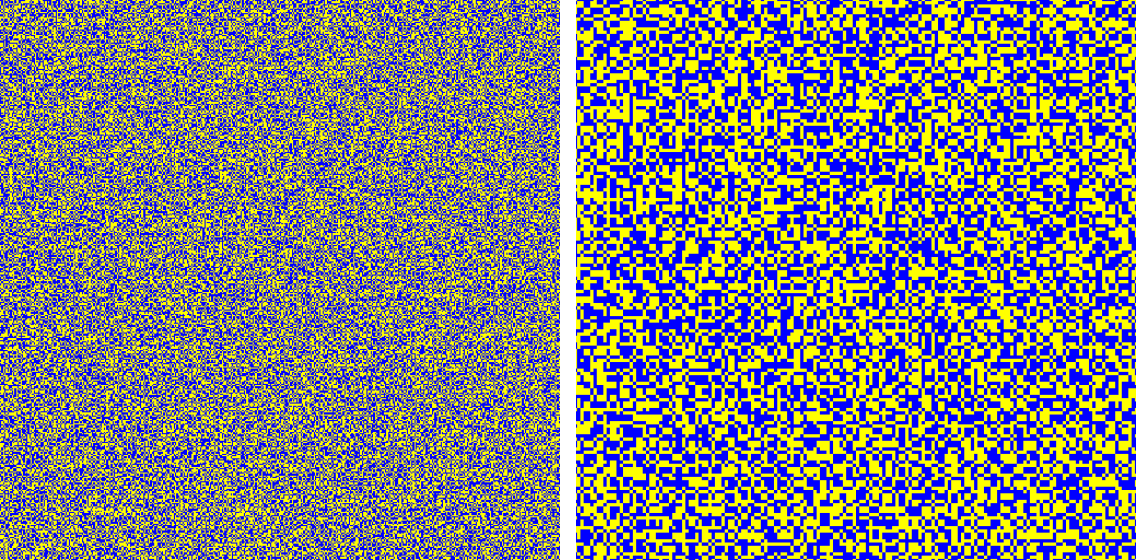
Left, the full canvas; right, a detail of the centre.
Write a Shadertoy shader that draws this texture.

```glsl
// Fine blue and yellow binary grain with short, maze-like worms and checker patches.

const float UNITS_PER_HEIGHT = 512.0;  // fine lattice that carries the grain edges
const float REPULSION = 0.18;          // how strongly side neighbours oppose each other
const int MAX_TAPS = 4;                // lattice units one pixel may overlap per axis
const vec3 BLUE = vec3(0.0, 0.0, 1.0);
const vec3 YELLOW = vec3(1.0, 1.0, 0.0);

// Integer hash of a cell, from -0.5 to 0.5.
float hashCell(ivec2 cell, uint seed) {
    uvec2 q = uvec2(cell + 4096);
    uint h = q.x * 1597334677u ^ q.y * 3812015801u ^ seed;
    h = (h ^ (h >> 16)) * 2146121005u;
    h = (h ^ (h >> 15)) * 2221713035u;
    h ^= h >> 16;
    return float(h >> 8) / 16777216.0 - 0.5;
}

// White noise minus a share of its four side neighbours.
float repelledNoise(ivec2 cell, float repulsion, uint seed) {
    float sides = hashCell(cell + ivec2(1, 0), seed) + hashCell(cell - ivec2(1, 0), seed)
                + hashCell(cell + ivec2(0, 1), seed) + hashCell(cell - ivec2(0, 1), seed);
    return hashCell(cell, seed) - repulsion * sides;
}

// Every four lattice units hold three cells, so grains are one or two units wide.
ivec2 cellOfUnit(ivec2 unit) {
    return (3 * max(unit, ivec2(0)) + 1) / 4;
}

// One for a yellow unit, zero for a blue one.
float grain(ivec2 unit, uint seed) {
    return step(0.0, repelledNoise(cellOfUnit(unit), REPULSION, seed));
}

// Mean grain inside a square pixel, weighted by its overlap with each unit.
float coveredGrain(vec2 center, float width, uint seed) {
    vec2 low = center - 0.5 * width;
    vec2 high = center + 0.5 * width;
    vec2 firstUnit = floor(low);
    float sum = 0.0;
    float total = 0.0;
    for (int y = 0; y < MAX_TAPS; y++) {
        for (int x = 0; x < MAX_TAPS; x++) {
            vec2 unit = firstUnit + vec2(x, y);
            vec2 overlap = max(min(high, unit + 1.0) - max(low, unit), 0.0);
            float weight = overlap.x * overlap.y;
            if (weight <= 0.0) continue;
            sum += weight * grain(ivec2(unit), seed);
            total += weight;
        }
    }
    return sum / total;
}

void mainImage(out vec4 fragColor, in vec2 fragCoord) {
    float unitsPerPixel = UNITS_PER_HEIGHT / iResolution.y;
    float yellowShare = coveredGrain(fragCoord * unitsPerPixel, unitsPerPixel, 77u);
    fragColor = vec4(mix(BLUE, YELLOW, yellowShare), 1.0);
}
```
